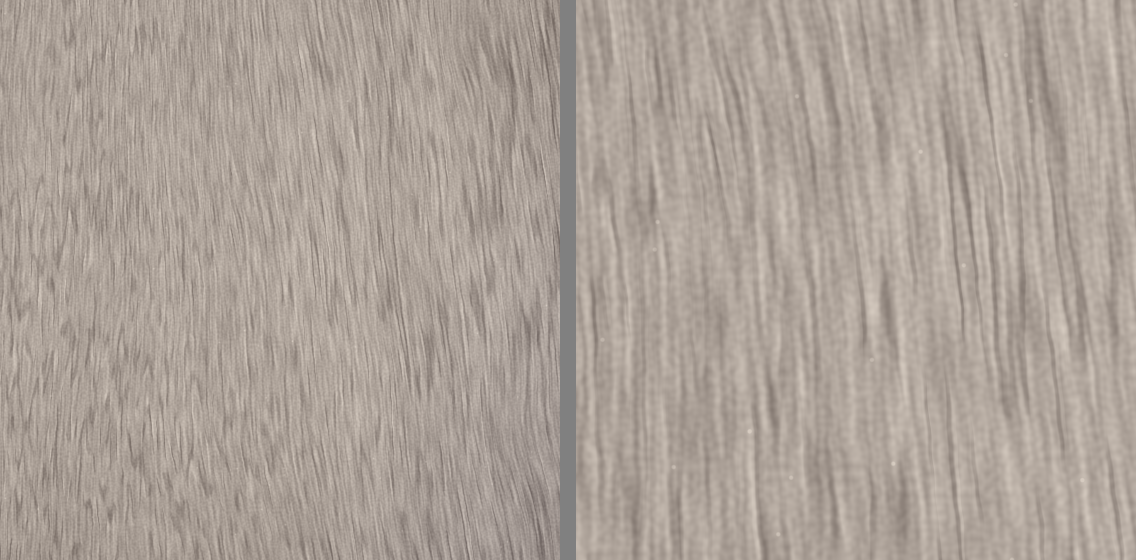
Left: the whole. Right: its middle third, enlarged.
Reproduce this texture procedurally as a WebGL 2 fragment shader.

```glsl
#version 300 es
precision highp float;

uniform vec2 u_resolution;
out vec4 fragColor;

const vec3 DARK_WOOD = vec3(0.54, 0.496, 0.466);
const vec3 LIGHT_WOOD = vec3(0.77, 0.728, 0.688);
const vec3 COOL_TINT = vec3(-0.008, -0.004, 0.010);
const vec2 GLOW_CENTER = vec2(0.45, 0.64);
const float GLOW = 0.5;
const float LEAN = 0.15;          // sideways drift of the grain
const float WAVER = 0.012;        // slow bending of the grain
const float ROUGHNESS = 0.0009;   // ragged fibre edges
const float BAND_DEPTH = 0.15;
const float FIBRE_DEPTH = 0.13;
const float RELIEF_DEPTH = 0.16;
const float GROOVE_DEPTH = 0.40;
const float RIDGE_DEPTH = 0.20;
const float FINE_DEPTH = 0.30;
const float PORE_DEPTH = 0.35;
const float DUST_DEPTH = 0.17;
const float SPECK_CELLS = 70.0;
const float SPECK_SHARE = 0.02;

vec2 hash2(vec2 p) {
  vec3 q = fract(p.xyx * vec3(0.1031, 0.1030, 0.0973));
  q += dot(q, q.yzx + 33.33);
  return fract((q.xx + q.yz) * q.zy);
}

float cornerSlope(vec2 cell, vec2 offset) {
  float angle = 6.2832 * hash2(cell + 200.0).x;
  return dot(vec2(cos(angle), sin(angle)), offset);
}

float gradientNoise(vec2 p) {
  vec2 i = floor(p), f = p - i;
  vec2 w = f * f * f * (f * (f * 6.0 - 15.0) + 10.0);
  vec2 e = vec2(1.0, 0.0);
  float low = mix(cornerSlope(i, f), cornerSlope(i + e.xy, f - e.xy), w.x);
  float high = mix(cornerSlope(i + e.yx, f - e.yx), cornerSlope(i + 1.0, f - 1.0), w.x);
  return 1.5 * mix(low, high, w.y);
}

// Noise stretched along the grain; the shear staggers the lattice rows.
float streaks(vec2 g, float across, float along) {
  float a = g.x * across;
  return gradientNoise(vec2(a, g.y * along + 0.37 * a + across));
}

// Soft elliptical area of influence around a knot.
float knot(vec2 p, vec2 center, vec2 radius) {
  vec2 d = (p - center) / radius;
  return exp(-dot(d, d));
}

// Grain coordinates: x runs across the fibres, y along them.
vec2 grainSpace(vec2 p, float knots) {
  float lean = LEAN * (smoothstep(0.1, 0.6, p.x) - 0.35);
  float u = p.x + lean * (p.y - 0.5);
  u += WAVER * gradientNoise(p * vec2(4.0, 2.5) + 7.0);
  u += 0.12 * WAVER * gradientNoise(p * vec2(22.0, 10.0));
  u += ROUGHNESS * gradientNoise(p * vec2(90.0, 55.0));
  return vec2(u + 0.014 * knots, p.y);
}

// Thin contour lines: x is the dark cut, y the lit lip beside it.
vec2 cuts(vec2 g, float across, float along, float breaks) {
  float n = streaks(g, across, along);
  float present = smoothstep(-0.25, 0.1, streaks(g, 0.8 * across, breaks));
  float cut = 1.0 - smoothstep(0.06, 0.22, abs(n));
  float lip = 1.0 - smoothstep(0.05, 0.18, abs(n - 0.34));
  return present * vec2(cut, lip);
}

// Tiny bright chips scattered on a jittered grid.
float specks(vec2 p, float pixel) {
  vec2 cell = floor(p * SPECK_CELLS);
  vec2 center = (cell + 0.2 + 0.6 * hash2(cell + 31.0)) / SPECK_CELLS;
  float radius = 0.0012;
  float present = step(hash2(cell + 77.0).y, SPECK_SHARE);
  return present * (1.0 - smoothstep(radius - pixel, radius + pixel, length(p - center)));
}

void main() {
  vec2 p = gl_FragCoord.xy / u_resolution;
  float pixel = 1.0 / min(u_resolution.x, u_resolution.y);
  float knots = knot(p, vec2(0.82, 0.93), vec2(0.05, 0.09))
              + knot(p, vec2(0.93, 0.22), vec2(0.07, 0.10))
              + knot(p, vec2(0.03, 0.86), vec2(0.08, 0.12));
  vec2 g = grainSpace(p, knots);
  float calm = 1.0 - 0.5 * min(knots, 1.0);

  // Broad tone: light falloff and growth bands
  vec2 fromGlow = p - GLOW_CENTER;
  float tone = 0.62 + GLOW * (0.165 - dot(fromGlow, fromGlow)) - 0.06 * knots;
  tone += BAND_DEPTH * (0.7 * streaks(g, 9.0, 1.3) + 0.4 * streaks(g, 30.0, 2.5));

  // Cut grooves and fibres: short at the left, long strands at the right
  float strand = smoothstep(0.2, 0.6, p.x + 0.2 * gradientNoise(p * 3.0));
  vec2 groove = mix(cuts(g, 78.0, 9.0, 20.0), cuts(g, 66.0, 4.0, 11.0), strand);
  float fibre = streaks(g, 140.0, 10.0);
  float beside = streaks(g + vec2(0.0028, 0.0), 140.0, 10.0);
  tone += calm * (RIDGE_DEPTH * groove.y - GROOVE_DEPTH * groove.x);
  tone += calm * (FIBRE_DEPTH * fibre + RELIEF_DEPTH * (fibre - beside));

  // Fine fibres, faded where they fall below the pixel size
  float fineFade = 1.0 - smoothstep(0.002, 0.006, pixel);
  tone += FINE_DEPTH * fineFade * streaks(g, 235.0, 24.0);
  tone += DUST_DEPTH * fineFade * gradientNoise(p * 230.0);

  // Long dark pores near the right edge
  float pore = 1.0 - smoothstep(0.02, 0.12, abs(streaks(g, 30.0, 1.6)));
  float poreArea = smoothstep(0.78, 0.92, p.x) * smoothstep(-0.3, 0.3, streaks(g, 16.0, 5.0));
  tone += 0.4 * specks(p, pixel) - PORE_DEPTH * pore * poreArea;

  vec3 color = mix(DARK_WOOD, LIGHT_WOOD, clamp(tone, -0.35, 1.3));
  color += COOL_TINT * smoothstep(0.9, 1.5, p.x + 0.5 * (1.0 - p.y));
  fragColor = vec4(color, 1.0);
}
```
